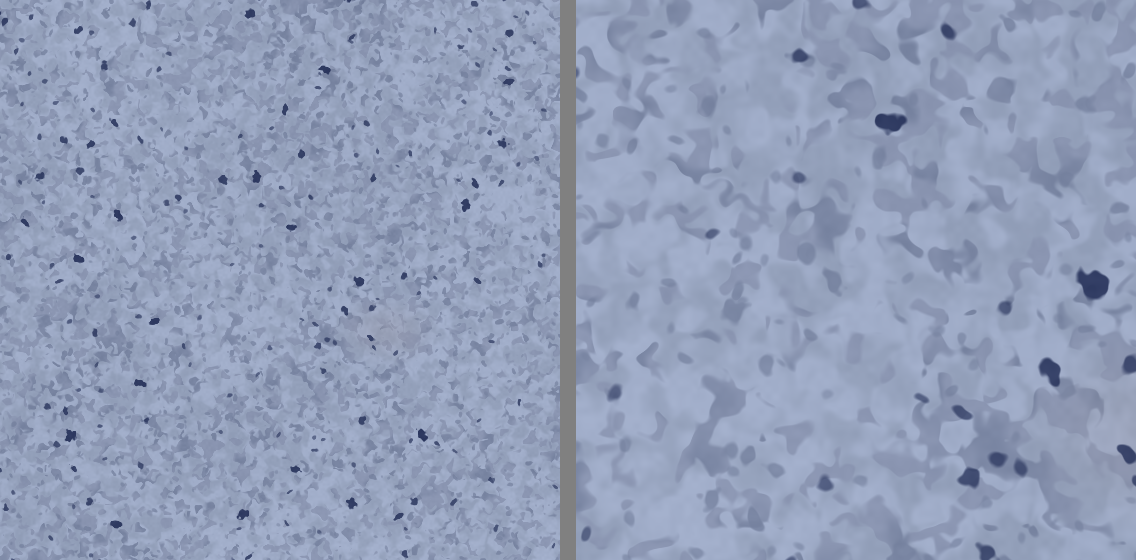
Left, the full canvas; right, a detail of the centre.
A three.js fragment shader for this texture:

```glsl
#define PALE vec3(0.630, 0.680, 0.790)
#define MID vec3(0.575, 0.625, 0.727)
#define GREY vec3(0.535, 0.577, 0.688)
#define SLATE vec3(0.455, 0.502, 0.617)
#define INK vec3(0.170, 0.215, 0.370)
#define STAIN vec3(0.600, 0.600, 0.660)
#define GRAIN_FREQ 74.0
#define SPECK_CELLS 28.0
#define SPECK_SHARE 0.23
#define CHIP_CELLS 58.0
#define CHIP_SHARE 0.24
#define EDGE 0.0017

varying vec2 vUv;

vec2 hash22(vec2 p) {
  vec3 q = fract(p.xyx * vec3(0.1031, 0.1030, 0.0973));
  q += dot(q, q.yzx + 33.33);
  return fract((q.xx + q.yz) * q.zy);
}

float valueNoise(vec2 p) {
  vec2 cell = floor(p);
  vec2 f = fract(p);
  f = f * f * (3.0 - 2.0 * f);
  float low = mix(hash22(cell).x, hash22(cell + vec2(1.0, 0.0)).x, f.x);
  float high = mix(hash22(cell + vec2(0.0, 1.0)).x, hash22(cell + 1.0).x, f.x);
  return mix(low, high, f.y);
}

// Two octaves, turned against each other to hide the lattice
float grainNoise(vec2 p) {
  vec2 turned = mat2(0.8, 0.6, -0.6, 0.8) * p;
  return 0.6 * valueNoise(turned) + 0.4 * valueNoise(p * 1.9 + 17.0);
}

// Scattered irregular grains: x is the darkest cover, larger grains being darker
float scatter(vec2 uv, float cells, float share, vec2 radii, float seed) {
  vec2 p = uv * cells;
  vec2 home = floor(p);
  float wobble = valueNoise(uv * 210.0 + seed) - 0.5;
  float cover = 0.0;
  for (int j = -1; j <= 1; j++) {
    for (int i = -1; i <= 1; i++) {
      vec2 cell = home + vec2(float(i), float(j));
      vec2 place = hash22(cell + seed);
      vec2 traits = hash22(cell + seed + 71.0);
      vec2 form = hash22(cell + seed + 137.0);
      float angle = form.x * 6.2832;
      vec2 axis = vec2(cos(angle), sin(angle));
      vec2 d = (p - cell - place) / cells;
      d = vec2(dot(d, axis), dot(d, vec2(-axis.y, axis.x)));
      d.y *= mix(1.1, 2.1, form.y);
      float size = traits.y * traits.y * traits.y;
      float radius = mix(radii.x, radii.y, size);
      float dist = length(d) - radius * (1.0 + 0.9 * wobble);
      float body = 1.0 - smoothstep(-EDGE, EDGE, dist);
      cover = max(cover, body * mix(0.6, 1.0, sqrt(size)) * step(traits.x, share));
    }
  }
  return cover;
}

void main() {
  vec2 uv = vUv + 1.0;

  // Warped coordinates give the grains curled, ragged outlines
  vec2 warp = vec2(valueNoise(uv * 95.0), valueNoise(uv * 95.0 + 43.0)) - 0.5;
  vec2 p = uv + warp * 0.012;
  float drift = valueNoise(uv * 5.0 + 9.0) - 0.5;

  // Pale ground
  float ground = grainNoise(p * GRAIN_FREQ * 0.8 + 31.0);
  vec3 color = mix(PALE, MID, smoothstep(0.28, 0.72, ground + 0.1 * drift));

  // Grey patches with darker cores
  float patches = grainNoise(p * GRAIN_FREQ + 5.0) + 0.08 * drift;
  float depth = valueNoise(p * GRAIN_FREQ * 0.7 + 61.0);
  vec3 patchColor = mix(GREY, SLATE, smoothstep(0.45, 0.9, depth));
  color = mix(color, patchColor, 0.9 * smoothstep(0.54, 0.66, patches));

  // Small slate chips
  float chips = scatter(uv, CHIP_CELLS, CHIP_SHARE, vec2(0.003, 0.008), 211.0);
  color = mix(color, SLATE, 0.85 * chips);

  // Faint warm stain
  float stain = 1.0 - smoothstep(0.0, 0.09, length((vUv - vec2(0.69, 0.41)) * vec2(0.8, 1.2)));
  color = mix(color, STAIN, 0.35 * stain);

  // Dark mineral specks
  float specks = scatter(uv, SPECK_CELLS, SPECK_SHARE, vec2(0.0043, 0.0115), 23.0);
  color = mix(color, INK, specks);

  // Fine mottling and slow unevenness of light
  color += 0.022 * (valueNoise(uv * 230.0) - 0.5) - 0.015 * drift;
  gl_FragColor = vec4(color, 1.0);
}
```
